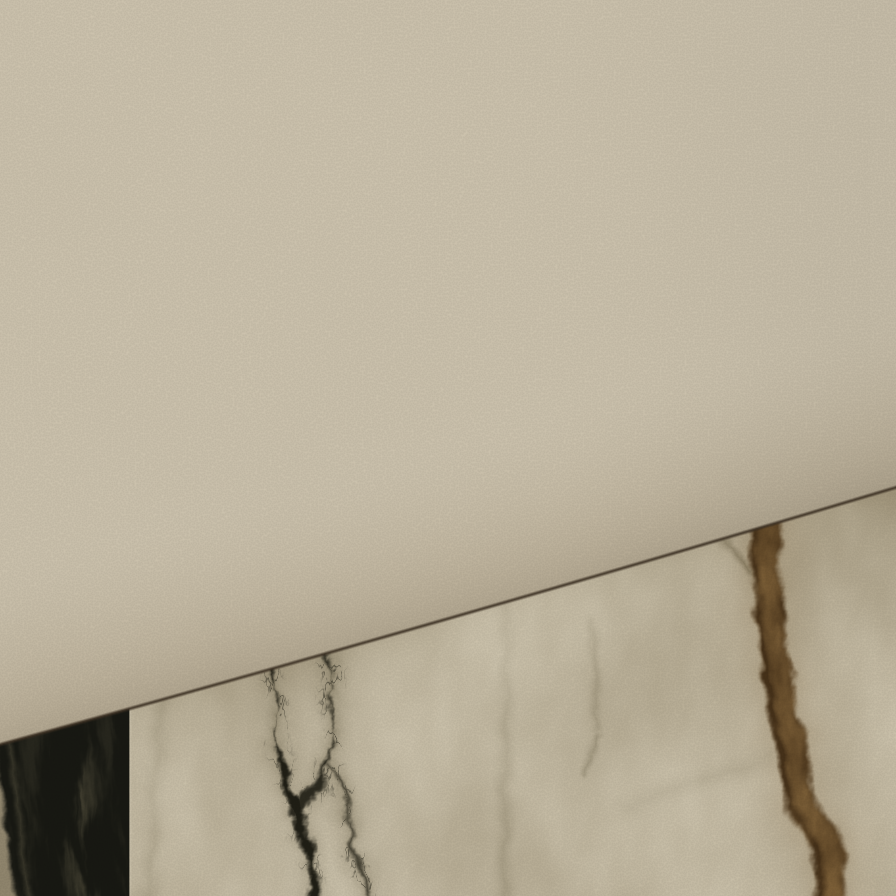
Write a Shadertoy shader that draws this texture.

```glsl
// Plain warm plaster above a slanted edge, with veined marble and a black stone tile below.

const vec3 PLASTER_TOP  = vec3(0.775, 0.738, 0.658);
const vec3 PLASTER_LOW  = vec3(0.690, 0.642, 0.550);
const vec3 MARBLE_LIGHT = vec3(0.785, 0.750, 0.665);
const vec3 MARBLE_SHADE = vec3(0.600, 0.555, 0.455);
const vec3 BLACK_STONE  = vec3(0.090, 0.092, 0.070);
const vec3 STONE_STREAK = vec3(0.340, 0.320, 0.245);
const vec3 VEIN_DARK    = vec3(0.120, 0.115, 0.080);
const vec3 VEIN_GREY    = vec3(0.450, 0.415, 0.320);
const vec3 AMBER        = vec3(0.460, 0.345, 0.190);
const vec3 AMBER_DARK   = vec3(0.230, 0.150, 0.060);
const vec3 EDGE_LINE    = vec3(0.220, 0.175, 0.125);
const float TILE_SEAM   = 0.1445;
const float LINE_WIDTH  = 0.0016;
const float GRAIN       = 0.060;

// Vein paths, from the slanted edge down to the bottom
const vec2 LEFT_VEIN[6] = vec2[6](vec2(0.303, 0.262), vec2(0.310, 0.205), vec2(0.313, 0.155),
    vec2(0.329, 0.108), vec2(0.342, 0.050), vec2(0.356, -0.01));
const vec2 JOIN_VEIN[6] = vec2[6](vec2(0.366, 0.280), vec2(0.369, 0.205), vec2(0.372, 0.167),
    vec2(0.355, 0.125), vec2(0.338, 0.102), vec2(0.326, 0.090));
const vec2 THIN_VEIN[6] = vec2[6](vec2(0.366, 0.150), vec2(0.380, 0.122), vec2(0.389, 0.088),
    vec2(0.396, 0.050), vec2(0.410, 0.010), vec2(0.412, -0.02));
const vec2 AMBER_VEIN[6] = vec2[6](vec2(0.854, 0.430), vec2(0.858, 0.300), vec2(0.884, 0.167),
    vec2(0.894, 0.100), vec2(0.922, 0.060), vec2(0.928, -0.01));

vec2 hash2(vec2 p) {
    return fract(sin(vec2(dot(p, vec2(127.1, 311.7)), dot(p, vec2(269.5, 183.3)))) * 43758.5);
}

// Distance to the nearest scattered cell point
float cellular(vec2 p) {
    vec2 cell = floor(p), f = fract(p);
    float nearest = 2.0;
    for (int j = -1; j <= 1; j++)
        for (int i = -1; i <= 1; i++) {
            vec2 offset = vec2(i, j);
            nearest = min(nearest, length(offset + hash2(cell + offset) - f));
        }
    return nearest;
}

// Layered, rotated sines, roughly -1 to 1
float waves(vec2 p) {
    float sum = 0.0, gain = 0.5;
    for (int i = 0; i < 5; i++) {
        sum += gain * sin(p.x + 1.3 * sin(p.y)) * cos(p.y * 0.8 + 0.7);
        p = mat2(1.5, 1.1, -1.1, 1.5) * p + 2.3;
        gain *= 0.6;
    }
    return sum;
}

float segmentDistance(vec2 p, vec2 a, vec2 b) {
    vec2 ab = b - a;
    return length(p - a - ab * clamp(dot(p - a, ab) / dot(ab, ab), 0.0, 1.0));
}

float pathDistance(vec2 p, vec2 path[6]) {
    float d = 1.0;
    for (int i = 0; i < 5; i++) d = min(d, segmentDistance(p, path[i], path[i + 1]));
    return d;
}

float stroke(float d, float width, float blur) {
    return 1.0 - smoothstep(width - blur, width + blur, d);
}

vec3 plaster(vec2 uv, float above) {
    vec3 col = mix(PLASTER_LOW, PLASTER_TOP, smoothstep(-0.09, 0.20, above));
    col *= 1.0 - 0.05 * exp(-above * 30.0) - 0.03 * smoothstep(0.6, 1.0, uv.x);
    return col + 0.004 * waves(uv * 7.0);
}

vec3 marble(vec2 uv, float below) {
    float cloud = waves(uv * vec2(13.0, 9.0));
    float shade = 0.26 + 0.34 * cloud + 0.25 * exp(-below * 30.0);
    shade += 0.45 * smoothstep(0.88, 1.02, uv.x) * smoothstep(0.12, 0.42, uv.y);
    vec3 col = mix(MARBLE_LIGHT, MARBLE_SHADE, clamp(shade, 0.0, 1.0));

    // Faint clouded veins
    vec2 p = uv + 0.006 * vec2(waves(uv * 50.0), waves(uv.yx * 47.0 + 4.0));
    float faint = 0.42 * stroke(abs(p.x - 0.563), 0.003, 0.012);
    faint += 0.40 * stroke(abs(p.x - 0.172 - 0.05 * (uv.y - 0.1)), 0.004, 0.014);
    faint += 0.40 * stroke(segmentDistance(p, vec2(0.663, 0.31), vec2(0.664, 0.19)), 0.002, 0.007);
    faint += 0.60 * stroke(segmentDistance(p, vec2(0.667, 0.18), vec2(0.655, 0.14)), 0.002, 0.006);
    faint += 0.30 * stroke(segmentDistance(p, vec2(0.70, 0.10), vec2(0.86, 0.155)), 0.004, 0.018);
    faint += 0.95 * stroke(segmentDistance(p, vec2(0.805, 0.40), vec2(0.838, 0.36)), 0.003, 0.007);
    col = mix(col, VEIN_GREY, min(faint, 0.8) * (0.65 + 0.35 * cloud));

    // Broken dark veins with side cracks, heavier where they meet
    p = uv + 0.008 * vec2(waves(uv * 60.0), waves(uv.yx * 55.0 + 2.0));
    float heavy = smoothstep(0.18, 0.11, uv.y);
    float weight = 0.0008 + 0.0045 * heavy + 0.0045 * waves(uv * 75.0);
    float left = pathDistance(p, LEFT_VEIN), join = pathDistance(p, JOIN_VEIN);
    float thin = pathDistance(p, THIN_VEIN), nearest = min(left, min(join, thin));
    col = mix(col, VEIN_GREY, 0.55 * exp(-nearest * 100.0));
    float dark = max(stroke(left, weight, 0.004), 0.9 * stroke(join, weight, 0.004));
    dark = max(dark, 0.7 * stroke(thin, weight * 0.4, 0.004));
    float crack = stroke(abs(waves(uv * vec2(75.0, 38.0))), 0.03, 0.05);
    dark = max(dark, 0.6 * crack * stroke(nearest, 0.010, 0.008));
    col = mix(col, VEIN_DARK, dark);

    // Broad amber vein with dark rims
    p = uv + 0.007 * vec2(waves(uv * 48.0 + 1.0), 0.0);
    float amber = pathDistance(p, AMBER_VEIN);
    float rim = pathDistance(p + vec2(0.012, 0.0), AMBER_VEIN);
    float mottled = 0.5 + 0.6 * waves(uv * vec2(65.0, 45.0));
    col = mix(col, AMBER, 0.40 * exp(-amber * 45.0));
    float depth = 0.55 * stroke(rim, 0.004, 0.006) + 0.7 * mottled + 0.3 * smoothstep(0.007, 0.017, amber);
    vec3 rust = mix(AMBER, AMBER_DARK, clamp(depth - 0.1, 0.0, 1.0));
    return mix(col, rust, 0.92 * stroke(amber, 0.014 + 0.006 * mottled, 0.005));
}

vec3 blackTile(vec2 uv) {
    float drift = uv.x + 0.10 * uv.y + 0.004 * waves(uv * 40.0);
    float streak = smoothstep(-0.1, 0.8, waves(vec2(drift * 85.0, uv.y * 18.0)));
    streak *= 0.30 + 0.70 * stroke(abs(drift - 0.098), 0.012, 0.022);
    vec3 col = mix(BLACK_STONE, STONE_STREAK, 0.8 * streak);
    float sliver = 0.13 * (0.155 - uv.y) + 0.004 * waves(uv * 70.0);
    col = mix(col, STONE_STREAK, 0.6 * stroke(abs(uv.x - sliver - 0.012), 0.002, 0.006));
    return mix(col, MARBLE_SHADE, 0.9 * stroke(uv.x, sliver - 0.004, 0.004));
}

void mainImage(out vec4 fragColor, in vec2 fragCoord) {
    vec2 uv = fragCoord / iResolution.xy;
    float pixel = 1.0 / iResolution.y;
    float above = (uv.y - 0.169 - 0.275 * uv.x - 0.012 * uv.x * uv.x) * 0.96;

    // Stone below the edge, split by a pale seam
    vec3 stone = mix(blackTile(uv), marble(uv, max(-above, 0.0)),
                     smoothstep(-pixel, pixel, uv.x - TILE_SEAM));
    stone = mix(stone, MARBLE_LIGHT, 0.5 * stroke(abs(uv.x - TILE_SEAM - 0.001), 0.001, pixel));

    // Plaster and the soft dark line of the joint
    vec3 col = mix(stone, plaster(uv, max(above, 0.0)), smoothstep(-pixel, pixel, above));
    col = mix(col, EDGE_LINE, 0.85 * stroke(abs(above), LINE_WIDTH, 0.0018));

    // Fine surface grain
    float grain = cellular(uv * 430.0) - 0.47;
    fragColor = vec4(col * (1.0 + GRAIN * grain), 1.0);
}
```
